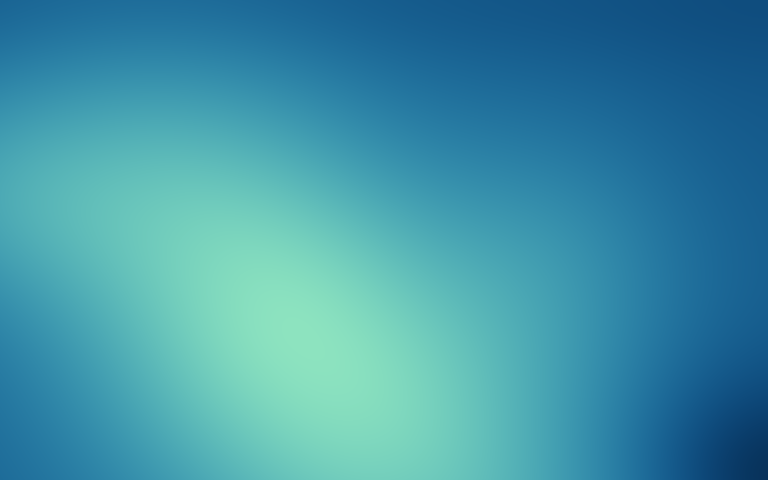
Give the GLSL for this background, as a WebGL 2 fragment shader.

```glsl
#version 300 es
precision highp float;
// A soft aqua gradient: a mint band slants down through blue water.
// Gaussian glows and shadows add up to one light level, and a smooth
// colour ramp turns that level into navy, blue, teal and mint.

uniform vec2 u_resolution;
out vec4 fragColor;

// Bell-shaped falloff with a separate width on each axis.
float glow(vec2 offset, vec2 width) {
    vec2 q = offset / width;
    return exp(-0.5 * dot(q, q));
}

// Slanted band, with different softness on each of its four sides.
float slantedBand(vec2 p) {
    vec2 along = normalize(vec2(0.66, -0.75));
    vec2 across = vec2(-along.y, along.x);
    vec2 d = p - vec2(0.625, 0.292);
    vec2 q = vec2(dot(d, across), dot(d, along));
    vec2 width = vec2(q.x > 0.0 ? 0.281 : 0.323,
                      q.y > 0.0 ? 0.604 : 0.442);
    return glow(q, width);
}

// Ramp from navy (0.2) to mint (0.88); the level itself is the green.
vec3 waterColor(float level) {
    float t = level - 0.2;
    float red = 0.03 + t * (0.213 + 0.79 * t);
    float blue = 0.78 - 0.42 * exp(-3.8 * t);
    return vec3(red, level, blue);
}

void main() {
    // Canvas units: height 1, width 1.6.
    vec2 p = gl_FragCoord.xy / u_resolution * vec2(1.6, 1.0);

    // Lights
    float level = 0.365;
    level += 0.52 * slantedBand(p);
    level += 0.17 * glow(p - vec2(0.0, 0.604), vec2(0.27, 0.17));
    level += 0.14 * glow(p - vec2(1.167, 0.458), vec2(0.208, 0.219));

    // Shadows: top edge and the two right corners
    level -= 0.035 * glow(vec2(0.0, p.y - 1.0), vec2(1.0, 0.104));
    level -= 0.03 * glow(p - vec2(1.6, 1.0), vec2(0.27));
    level -= 0.20 * glow(p - vec2(1.6, 0.0), vec2(0.19, 0.156));

    fragColor = vec4(clamp(waterColor(level), 0.0, 1.0), 1.0);
}
```
